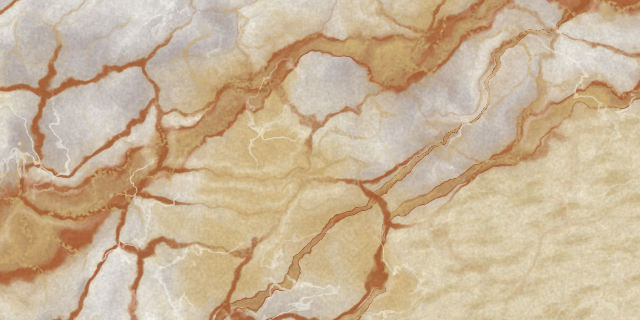
Give the GLSL for this texture, as a WebGL 1 fragment shader.

```glsl
precision highp float;
// Polished onyx slab: pearly cells, rust bands on the diagonal, gold veins and a cream field.

uniform vec2 u_resolution;

const vec3 PEARL = vec3(0.87, 0.86, 0.84);
const vec3 LILAC = vec3(0.70, 0.66, 0.65);
const vec3 CREAM = vec3(0.86, 0.81, 0.69);
const vec3 SAND  = vec3(0.79, 0.71, 0.54);
const vec3 HONEY = vec3(0.79, 0.67, 0.44);
const vec3 OCHRE = vec3(0.71, 0.55, 0.37);
const vec3 RUST  = vec3(0.65, 0.36, 0.20);
const vec3 WHITE = vec3(0.95, 0.94, 0.91);

const vec2  GRAIN_DIR  = vec2(0.83, 0.56); // main direction of the stone
const vec2  CELL_SCALE = vec2(2.7, 4.0);   // large cells along and across it
const float NET_SCALE  = 2.3;              // small cracks per large cell
const float WARP       = 0.26;
const float ROUGHNESS  = 0.045;
const float GRAIN      = 0.07;

vec2 hash2(vec2 p) {
  vec3 q = fract(p.xyx * vec3(0.1031, 0.1030, 0.0973));
  q += dot(q, q.yzx + 33.33);
  return fract((q.xx + q.yz) * q.zy);
}

float corner(vec2 cell, vec2 offset) {
  return dot(hash2(cell) * 2.0 - 1.0, offset);
}

// Gradient noise
float noise(vec2 p) {
  vec2 i = floor(p), f = fract(p);
  vec2 u = f * f * f * (f * (f * 6.0 - 15.0) + 10.0);
  vec2 x = vec2(1.0, 0.0), y = vec2(0.0, 1.0);
  return mix(mix(corner(i, f), corner(i + x, f - x), u.x),
             mix(corner(i + y, f - y), corner(i + 1.0, f - 1.0), u.x), u.y);
}

float fbm(vec2 p) {
  float sum = 0.0, amp = 0.6;
  for (int i = 0; i < 5; i++) {
    sum += amp * noise(p);
    p = mat2(1.6, 1.2, -1.2, 1.6) * p + 11.7;
    amp *= 0.5;
  }
  return sum;
}

// Voronoi cells: x = distance to the border, y = random value, z = height in the cell
vec3 cells(vec2 p) {
  vec2 base = floor(p), nearest = vec2(0.0), id = vec2(0.0);
  float best = 9.0, border = 9.0;
  for (int j = -1; j <= 1; j++)
    for (int i = -1; i <= 1; i++) {
      vec2 c = base + vec2(float(i), float(j));
      vec2 r = c + hash2(c + 50.0) - p;
      if (dot(r, r) < best) { best = dot(r, r); nearest = r; id = c; }
    }
  for (int j = -2; j <= 2; j++)
    for (int i = -2; i <= 2; i++) {
      vec2 c = id + vec2(float(i), float(j));
      vec2 r = c + hash2(c + 50.0) - p, d = r - nearest;
      if (dot(d, d) > 0.0001) border = min(border, dot(0.5 * (r + nearest), normalize(d)));
    }
  return vec3(border, hash2(id + 80.0).x, -nearest.y);
}

float line(float d, float width) {
  return 1.0 - smoothstep(0.3 * width, width + 1.0 / u_resolution.y, d);
}

float bump(float x) { return exp(-x * x); }

void main() {
  vec2 p = gl_FragCoord.xy / u_resolution.y;
  vec2 q = p + WARP * vec2(fbm(p * 2.2), fbm(p * 2.2 + 17.0))
             + ROUGHNESS * vec2(fbm(p * 10.0 + 5.0), fbm(p * 10.0 + 31.0));
  vec2 s = vec2(dot(q, GRAIN_DIR), dot(q, vec2(-GRAIN_DIR.y, GRAIN_DIR.x)));
  vec3 big = cells(s * CELL_SCALE);
  vec3 net = cells(s * CELL_SCALE * NET_SCALE + 7.0 + 0.4 * fbm(p * 7.0));
  float broad = fbm(q * 1.8 + 40.0), swell = fbm(q * 2.6 + 23.0);
  float speck = noise(p * 85.0), dust = noise(p * 128.0 + 9.0);

  // Pearly body with clouded facets
  float cloud = fbm(q * 3.2 + 3.0) + 0.25 * (big.y - 0.5) + 0.18 * big.z + 0.1 * (net.y - 0.5);
  vec3 col = mix(LILAC, PEARL, smoothstep(-0.32, 0.18, cloud));
  float warmth = fbm(q * 1.9 + 60.0) + 0.16 * smoothstep(0.3, 0.9, p.x) - 0.12 * p.y;
  col = mix(col, CREAM, 0.8 * smoothstep(-0.08, 0.2, warmth));
  col = mix(col, HONEY, 0.75 * smoothstep(0.08, 0.32, warmth + 0.3 * fbm(q * 5.0)));

  // Rust bands: a broad one, a winding one and a thin one
  float d1 = 0.82 * (q.y - 0.27 - 0.43 * q.x - 0.15 * bump((q.x - 0.93) * 5.0));
  float lower = q.y - 0.3 - 0.63 * (q.x - 1.22) + 0.2 * (1.0 - smoothstep(1.07, 1.25, q.x));
  float d2 = 0.8 * lower, d3 = 0.74 * (q.y - 0.06 - 0.92 * (q.x - 0.81));
  float w1 = max(0.02, mix(0.1, 0.06, smoothstep(0.0, 0.7, q.x)) + 0.12 * swell);
  float w2 = max(0.012, 0.034 + 0.1 * swell), w3 = max(0.005, 0.012 + 0.05 * broad);
  float t = min(abs(d1) / w1, min(abs(d2) / w2, abs(d3) / w3));
  float outside = min(abs(d1) - w1, min(abs(d2) - w2, abs(d3) - w3));
  float strata = fbm(vec2(s.x * 3.0, s.y * 13.0)) + 0.35 * bump((t - 0.82) / 0.17) - 0.04;
  vec3 band = mix(HONEY, OCHRE, smoothstep(-0.35, -0.02, strata));
  band = mix(band, RUST, smoothstep(-0.02, 0.26, strata));

  // Cream field under the winding band, with slanting streaks
  float field = smoothstep(0.04, 0.1, -lower) * smoothstep(1.2, 1.36, q.x);
  float streak = fbm(vec2(p.x * 7.0, (p.y - 0.2 * p.x) * 20.0)) + 0.3 * fbm(p * 24.0);
  col = mix(col, mix(SAND, CREAM, smoothstep(-0.34, 0.12, streak)), field);

  float halo = exp(-max(outside, 0.0) / 0.045) * (1.0 - 0.7 * field);
  col = mix(col, OCHRE, 0.5 * halo * smoothstep(-0.3, 0.2, swell + 0.1));
  col = mix(col, band, 0.93 * (1.0 - smoothstep(0.78, 1.08, t)));

  // Veins: stained cell borders, a crumbly gold net, white hairlines
  float clear = 1.0 - 0.88 * field;
  float power = smoothstep(-0.22, 0.2, broad + 0.1 * halo);
  float edge = big.x / 3.4, crack = net.x / (3.4 * NET_SCALE);
  col = mix(col, WHITE, 0.35 * clear * bump((edge - 0.03) / 0.012) * smoothstep(-0.1, 0.2, cloud));
  col = mix(col, HONEY, 0.55 * clear * power * exp(-edge / 0.016));
  vec3 stain = mix(OCHRE, RUST * 0.97, smoothstep(0.2, 0.8, power + speck));
  col = mix(col, stain, clear * (0.3 + 0.6 * power) * line(edge, 0.004 + 0.008 * power));
  float crumble = smoothstep(-0.25, 0.2, speck + 0.5 * dust + 0.6 * swell);
  float netted = smoothstep(-0.08, 0.22, swell + 0.25 * halo - 0.04);
  col = mix(col, HONEY * 0.96, 0.8 * clear * netted * crumble * line(crack, 0.009));
  float hair = line(abs(fbm(q * 4.5 + 70.0)) / 4.5, 0.004) * smoothstep(-0.1, 0.2, fbm(q * 3.0 + 90.0));
  col = mix(col, WHITE, 0.55 * hair * (1.0 - 0.5 * field));

  // Fine mineral grain
  col *= 1.0 + GRAIN * (speck + dust + 1.2 * fbm(p * 30.0));
  gl_FragColor = vec4(clamp(col, 0.0, 1.0), 1.0);
}
```
